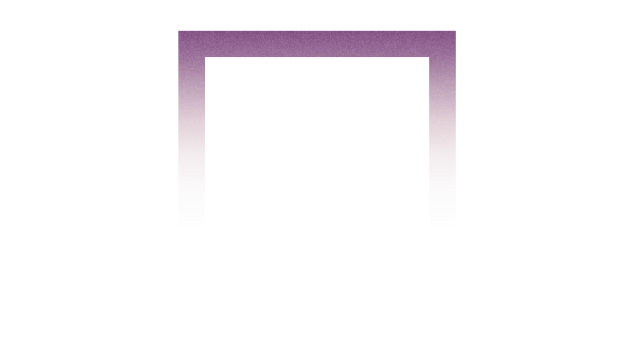
This background is drawn by a Shadertoy shader. Its source:

```glsl
float hash(vec2 cell) {
    vec3 q = fract(cell.xyx * 0.1031);
    q += dot(q, q.yzx + 33.33);
    return fract((q.x + q.y) * q.z);
}

// Antialiased coverage of an axis-aligned box
float boxMask(vec2 p, vec2 low, vec2 high, float pixel) {
    vec2 inside = min(p - low, high - p) / pixel + 0.5;
    inside = clamp(inside, 0.0, 1.0);
    return inside.x * inside.y;
}

// Violet through dusty rose to white, by depth below the top edge
vec3 fadeColor(float depth) {
    vec3 color = mix(vec3(0.525, 0.335, 0.53), vec3(0.62, 0.46, 0.615), clamp(depth / 0.075, 0.0, 1.0));
    color = mix(color, vec3(0.76, 0.65, 0.735), clamp((depth - 0.075) / 0.085, 0.0, 1.0));
    color = mix(color, vec3(0.885, 0.815, 0.845), clamp((depth - 0.16) / 0.09, 0.0, 1.0));
    color = mix(color, vec3(0.95, 0.925, 0.932), clamp((depth - 0.25) / 0.09, 0.0, 1.0));
    color = mix(color, vec3(0.985, 0.98, 0.98), clamp((depth - 0.34) / 0.10, 0.0, 1.0));
    return mix(color, vec3(1.0), clamp((depth - 0.44) / 0.12, 0.0, 1.0));
}

void mainImage(out vec4 fragColor, in vec2 fragCoord) {
    float pixel = 1.0 / iResolution.y;
    vec2 p = (fragCoord - 0.5 * iResolution.xy) * pixel;

    // Open frame: outer box minus inner box
    float outer = boxMask(p, vec2(-0.3935, -0.6), vec2(0.3773, 0.4144), pixel);
    float inner = boxMask(p, vec2(-0.3194, -0.7), vec2(0.3032, 0.3414), pixel);
    float frame = outer * (1.0 - inner);

    // Fine grain, strongest where the colour is deep
    vec3 tint = fadeColor(0.4144 - p.y);
    float grain = hash(floor(p * 288.0) + 600.0) - 0.5;
    tint += grain * 0.10 * (1.0 - tint.g);

    fragColor = vec4(mix(vec3(1.0), tint, frame), 1.0);
}
```
